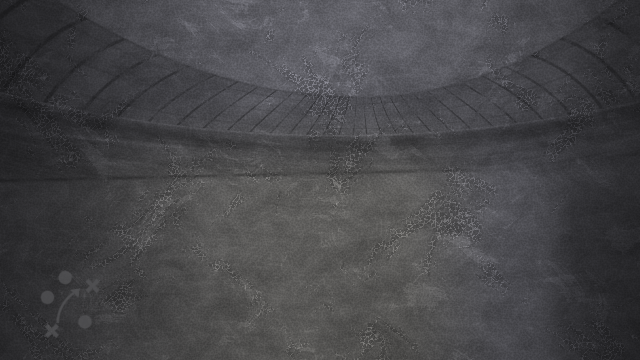
A WebGL 1 fragment shader for this background:

```glsl
precision highp float;
// A dim stadium bowl seen through worn, cracked concrete, with a small play sketch.
// Two parabolas bound the ribbed roof; bands shade the stands below it.
// Warped sines make the stains, and cellular noise makes the crackle and grain.

uniform vec2 u_resolution;

vec2 hash2(vec2 p) {
  vec3 q = fract(vec3(p.xyx) * vec3(0.1031, 0.1030, 0.0973));
  q += dot(q, q.yzx + 33.33);
  return fract((q.xx + q.yz) * q.zy);
}

// Nearest and second nearest distances to jittered cell points.
vec2 cellular(vec2 p) {
  vec2 cell = floor(p), local = fract(p), nearest = vec2(4.0);
  for (int j = -1; j <= 1; j++) {
    for (int i = -1; i <= 1; i++) {
      vec2 offset = vec2(float(i), float(j));
      float d = length(offset + hash2(cell + offset + 50.0) - local);
      nearest.y = min(nearest.y, max(nearest.x, d));
      nearest.x = min(nearest.x, d);
    }
  }
  return nearest;
}

// Layered, rotated and warped sines, roughly -1 to 1.
float stains(vec2 p) {
  float sum = 0.0, amp = 0.5;
  for (int i = 0; i < 6; i++) {
    p += 0.7 * sin(p.yx * 1.3 + float(i));
    sum += amp * sin(p.x) * sin(p.y + 1.0);
    p = mat2(0.8, 0.6, -0.6, 0.8) * p * 1.9 + 3.1;
    amp *= 0.74;
  }
  return sum;
}

float fill(float d, float px) { return 1.0 - smoothstep(-px, px, d); }

float stroke(float d, float halfWidth, float px) { return fill(abs(d) - halfWidth, px); }

float crossMark(vec2 p) {
  p = abs(vec2(p.x + p.y, p.x - p.y) * 0.7071);
  return min(max(p.x - 0.022, p.y - 0.006), max(p.y - 0.022, p.x - 0.006));
}

float playSketch(vec2 p) {
  float d = length(p - vec2(0.132, 0.174)) - 0.0185;
  d = min(d, length(p - vec2(0.181, 0.229)) - 0.0185);
  d = min(d, length(p - vec2(0.236, 0.106)) - 0.0185);
  d = min(d, crossMark(p - vec2(0.257, 0.206)));
  d = min(d, crossMark(p - vec2(0.144, 0.081)));
  // Curved arrow shaft and its triangular head.
  float arc = abs(length(p - vec2(0.265, 0.1)) - 0.105) - 0.0035;
  d = min(d, max(arc, max(p.x - 0.212, 0.103 - p.y)));
  vec2 q = p - vec2(0.222, 0.199);
  q = vec2(q.x + q.y, q.x - q.y) * 0.7071;
  return min(d, max(q.x + abs(q.y) * 1.4, -q.x - 0.022));
}

// Brightness factor of the roof, its ribs and the shaded stands; wear breaks lines.
float stadium(vec2 p, float px, float wear) {
  float d = p.x - 1.0, e = p.x - 0.94;
  float inner = 0.729 + mix(0.38, 0.52, smoothstep(-0.1, 0.1, d)) * d * d;
  float outer = 0.625 + 0.135 * e * e;
  float t = (p.y - outer) / (inner - outer);
  float roof = fill(p.y - inner, 2.0 * px) * fill(outer - p.y, px);
  float shade = 1.0 - 0.13 * roof;

  // Curved ribs fan out from the middle; faint rings run along the bowl.
  float foot = d + 0.34 * t * (0.75 + 0.25 * t) * d / (0.35 + abs(d));
  float rib = abs(fract(32.0 * foot / (1.2 + abs(foot))) - 0.5);
  float ring = abs(fract(t * 3.0) - 0.5);
  shade *= 1.0 - 0.27 * roof * wear * (1.0 - smoothstep(0.02, 0.08, rib));
  shade *= 1.0 - 0.08 * roof * wear * (1.0 - smoothstep(0.02, 0.07, ring));
  shade *= 1.0 - 0.25 * wear * stroke(p.y - inner, 0.002, 2.0 * px);

  // Dark tiers under the roof, ending at a rail above the pitch.
  float rail = 0.498 + 0.0225 * p.x;
  float depth = outer - p.y;
  float tiers = smoothstep(0.0, 0.008, depth) * smoothstep(rail - 0.02, rail + 0.02, p.y);
  shade *= 1.0 - tiers * (0.14 + 0.18 * exp(-pow((depth - 0.03) / 0.025, 2.0)));
  shade *= 1.0 + tiers * 0.10 * stains(vec2(p.x * 3.0, depth * 90.0));
  shade *= 1.0 - 0.25 * wear * stroke(p.y - rail, 0.004, 0.005) * (1.0 - smoothstep(1.2, 1.5, p.x));
  float ledge = stroke(p.y - 0.638 + 0.095 * p.x, 0.004, 0.005);
  return shade + 0.15 * ledge * smoothstep(0.06, 0.12, p.x) * (1.0 - smoothstep(0.5, 0.62, p.x));
}

void main() {
  float px = 1.0 / u_resolution.y;
  vec2 p = gl_FragCoord.xy * px;

  // Broad light, dim toward the sides and the bottom.
  float glow = exp(-pow(abs(p.x - 0.95) / 0.76, 2.8));
  float tone = 0.128 + 0.25 * glow * (1.0 - 0.2 * smoothstep(0.5, 0.0, p.y));

  // Stains, horizontal scuffs, mottling and fine grain.
  float blotch = stains(p * 9.0);
  float mottle = stains(p * 34.0 + 2.0);
  float scuff = stains(p * vec2(9.0, 60.0) + 8.0);
  float grain = cellular(p * 170.0).x - 0.5;
  tone *= stadium(p, px, smoothstep(-0.9, 0.3, mottle + 0.3 * blotch));
  tone *= 1.0 - 0.22 * smoothstep(1.5, 1.6, p.x + 0.03 * blotch) * smoothstep(0.56, 0.42, p.y);
  tone *= 1.0 + 0.10 * blotch + 0.08 * mottle + 0.06 * scuff + 0.22 * grain;

  // Crackled paint in small ragged patches, densest near the middle column.
  vec2 cell = cellular(p * 85.0 + 0.5 * mottle);
  float column = exp(-pow((p.x - 1.03) / 0.2, 2.0));
  float patches = smoothstep(0.3, 0.75, stains(p * 8.0 + 4.0) + 0.45 * mottle + 0.18 * column);
  float crack = 1.0 - smoothstep(0.04, 0.22, cell.y - cell.x);
  tone *= 1.0 + patches * (0.42 * crack - 0.17);

  // Sparse pale flakes.
  tone *= 1.0 + 0.13 * smoothstep(0.5, 0.7, stains(p * 14.0 + 11.0) + 0.3 * scuff);

  // Cool edges and sky, warm centre of the pitch.
  float warmth = glow * smoothstep(0.75, 0.45, p.y) * smoothstep(1.45, 1.1, p.x);
  vec3 tint = mix(vec3(0.99, 0.99, 1.06), vec3(1.01, 1.0, 0.98), warmth);
  vec3 color = tone * tint;
  color = mix(color, vec3(0.33, 0.33, 0.34), 0.75 * fill(playSketch(p), px));
  gl_FragColor = vec4(color, 1.0);
}
```
